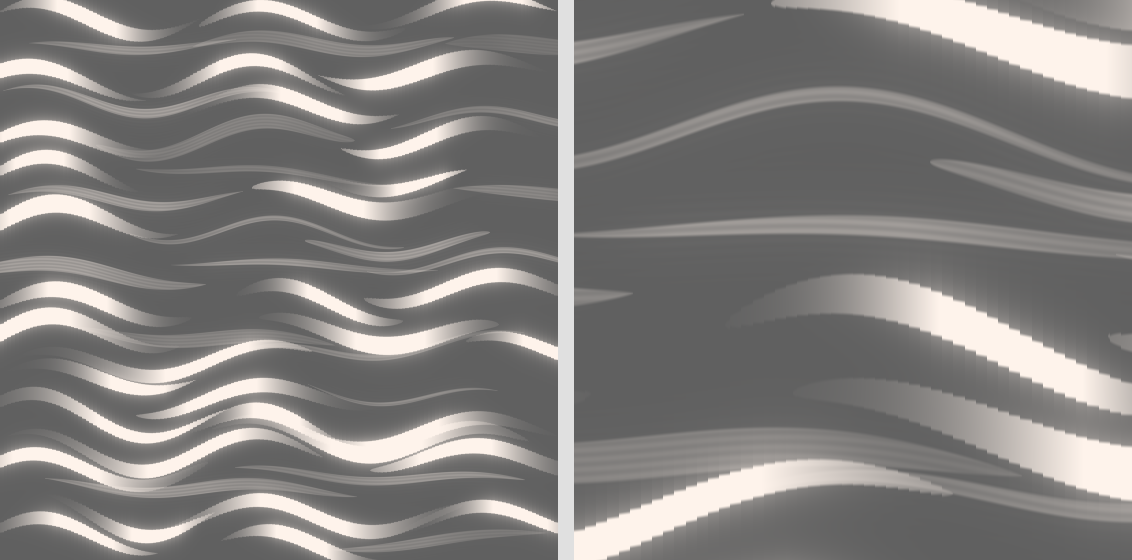
Left, the full canvas; right, a detail of the centre.
Give the GLSL for this texture, as a WebGL 1 fragment shader.

```glsl
precision highp float;
// Pale, glowing brush strokes drifting along shared waves over flat grey.
uniform vec2 u_resolution;

#define ROWS 18.0
#define COLUMNS 3.0
#define STROKES 54
#define WAVE_LENGTH 0.4
#define WAVE_HEIGHT 0.036
#define HALF_WIDTH 0.0145
#define GLOW_RADIUS 0.011
#define GLOW_STRENGTH 0.32
#define FAINT_SHARE 0.34
#define EDGE_STEPS 150.0
#define GREY vec3(0.376, 0.376, 0.376)
#define CREAM vec3(0.995, 0.952, 0.920)

float hash(float n, float salt) {
  return fract(sin(n * 12.9898 + salt * 78.233) * 4375.85);
}

// Height of the common swell, gentler towards the right
float swell(float x, float y) {
  float phase = 6.2832 * (x - 0.08) / WAVE_LENGTH + 0.35 * sin(y * 9.0);
  return cos(phase) * (1.0 - 0.3 * x);
}

// Opacity of one tapered stroke, including its halo
float stroke(vec2 p, float id) {
  float row = floor(id / COLUMNS);
  float column = mod(id, COLUMNS);
  float faint = step(hash(id, 1.0), FAINT_SHARE);

  // Scattered placement on a loose grid
  float stagger = 0.35 * sin(row * 2.4);
  vec2 center = vec2(
    (column + 0.5 + stagger + 0.5 * (hash(id, 2.0) - 0.5)) / COLUMNS,
    (row + 0.5 + 0.8 * (hash(id, 3.0) - 0.5)) / ROWS);
  float reach = mix(0.14, 0.29, hash(id, 4.0));
  float t = (p.x - center.x) / reach;
  if (abs(t) >= 1.0) return 0.0;

  // Center line, slightly stair-stepped along x
  float snapped = (floor(p.x * EDGE_STEPS) + 0.5) / EDGE_STEPS;
  float x = mix(p.x, snapped, 0.65 * (1.0 - faint));
  float lift = mix(mix(0.75, 1.1, hash(id, 5.0)),
                   mix(0.1, 0.8, hash(id, 5.0)), faint);
  float tilt = (hash(id, 6.0) - 0.5) * mix(0.08, 0.16, faint);
  float line = center.y + WAVE_HEIGHT * lift * swell(x, center.y)
             + tilt * (x - center.x);

  // Pointed or blunt ends, with a heavier side
  float taper = pow(1.0 - t * t, mix(0.35, 1.1, hash(id, 7.0)));
  taper *= 1.0 + 0.35 * t * (hash(id, 8.0) - 0.5);
  float halfWidth = HALF_WIDTH * taper * mix(0.75, 1.15, hash(id, 9.0));
  halfWidth *= mix(1.0, mix(0.25, 0.95, hash(id, 10.0)), faint);

  // Paint load fades away from a bright spot
  float spot = (t - 0.9 * (hash(id, 11.0) - 0.5)) / 0.56;
  float load = min(1.0, 1.3 * exp(-spot * spot));
  float wash = mix(0.15, 0.5, hash(id, 12.0)) * (0.6 + 0.4 * load);
  float offset = p.y - line;
  wash *= 0.88 + 0.12 * sin(offset * 1100.0 + t * 3.0);
  float opacity = mix(load, wash, faint);

  // Crisp body and soft halo
  float edge = abs(offset) - halfWidth;
  float blur = max(0.0013, 0.75 / u_resolution.y);
  float body = 1.0 - smoothstep(-blur, blur, edge);
  float endFade = smoothstep(0.0, 0.35, 1.0 - abs(t));
  float halo = GLOW_STRENGTH * exp(-max(edge, 0.0) / GLOW_RADIUS)
             * opacity * endFade;
  return opacity * mix(halo, 1.0, body);
}

void main() {
  vec2 p = gl_FragCoord.xy / u_resolution;
  float bare = 1.0;
  for (int i = 0; i < STROKES; i++) {
    bare *= 1.0 - stroke(p, float(i));
  }
  gl_FragColor = vec4(mix(CREAM, GREY, bare), 1.0);
}
```
